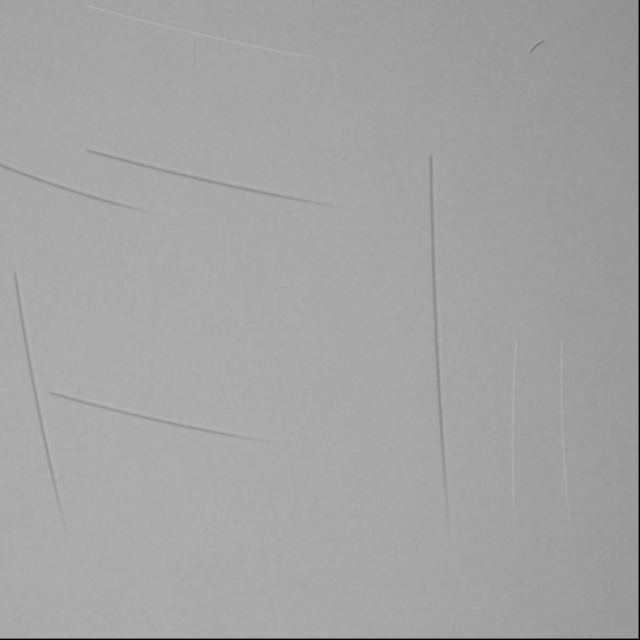
Write a Shadertoy shader that draws this texture.

```glsl
// A pale grey wall with soft, uneven light, fine paper grain and a few long scratches.
// Light is a quadratic falloff, grain is gradient noise, and each scratch is a
// gently bent line with a thin embossed rim, placed by a loop over two families.

vec2 randomGradient(vec2 cell) {
    vec3 p = fract(vec3(cell.xyx) * vec3(0.1031, 0.1030, 0.0973));
    p += dot(p, p.yzx + 33.33);
    return fract((p.xx + p.yz) * p.zy) * 2.0 - 1.0;
}

float gradientNoise(vec2 p) {
    vec2 cell = floor(p), f = fract(p);
    vec2 u = f * f * f * (f * (f * 6.0 - 15.0) + 10.0);
    float a = dot(randomGradient(cell), f);
    float b = dot(randomGradient(cell + vec2(1, 0)), f - vec2(1, 0));
    float c = dot(randomGradient(cell + vec2(0, 1)), f - vec2(0, 1));
    float d = dot(randomGradient(cell + vec2(1, 1)), f - vec2(1, 1));
    return mix(mix(a, b, u.x), mix(c, d, u.x), u.y);
}

// Groove with a weaker rim of the opposite sign, fading towards the far end
float scratch(vec2 p, vec2 center, vec2 direction, float halfLength, float bend, float width) {
    vec2 along = normalize(direction);
    float t = dot(p - center, along) / halfLength;
    float across = dot(p - center, vec2(-along.y, along.x)) - bend * t * t;
    float groove = exp(-pow(across / width, 2.0));
    float rim = exp(-pow((across - 2.3 * width) / width, 2.0));
    float fade = smoothstep(-1.02, -0.96, t) * (1.0 - smoothstep(0.3, 1.05, t));
    return (groove - 0.2 * rim) * fade;
}

void mainImage(out vec4 fragColor, in vec2 fragCoord) {
    vec2 uv = fragCoord / iResolution.xy;

    // Light, brightest at the lower left
    vec2 fromLight = uv - vec2(0.2, 0.3);
    float grey = 0.674 - dot(fromLight * fromLight, vec2(0.11, 0.075));

    // Paper grain, from broad mottling to fine fibres
    grey += 0.007 * gradientNoise(uv * 14.0);
    grey += 0.012 * gradientNoise(uv * vec2(60.0, 75.0) + 7.0);
    grey += 0.018 * gradientNoise(uv * 150.0 + 31.0);

    // Sloping and upright scratches; the last of each family are pale
    for (int i = 0; i < 8; i++) {
        float rank = float(i / 2);
        bool upright = i % 2 == 1;
        float wave = sin(rank * 4.4);
        vec2 center = vec2(0.26 + 0.15 * wave, 0.34 + 0.227 * rank - 0.14 * wave);
        vec2 direction = vec2(1.0, -0.22 + 0.1 * min(wave, 0.0));
        float halfLength = 0.19 + 0.05 * wave;
        if (upright) {
            center = vec2(0.06 + 0.82 * sqrt(sqrt(rank / 3.0)), 0.36 - 0.09 * wave);
            direction = vec2(0.2 * pow(abs(1.0 - rank * 0.5), 2.0), -1.0);
            halfLength = 0.22 - 0.1 * wave;
        }
        bool pale = rank + float(upright) > 2.5;
        float strength = pale ? 0.035 : -0.095;
        float width = pale ? 0.0019 : 0.0025;
        grey += strength * scratch(uv, center, direction, halfLength, 0.006, width);
    }

    // Small curved nick near the upper right
    grey -= 0.14 * scratch(uv, vec2(0.84, 0.93), vec2(0.8, 0.6), 0.016, -0.003, 0.0016);

    // Thin black edge on the right and bottom
    float inset = min(1.0 - uv.x, uv.y);
    grey *= smoothstep(0.0012, 0.0032, inset);

    fragColor = vec4(vec3(grey), 1.0);
}
```
